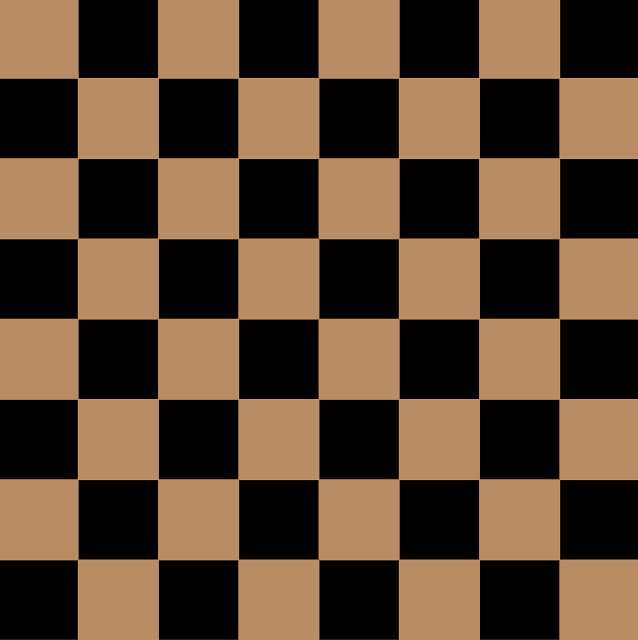
A Shadertoy shader for this pattern:

```glsl
const vec3 DARK = vec3(0.0);
const vec3 TAN = vec3(0.73, 0.55, 0.39);
const vec3 RIM = vec3(0.80, 0.60, 0.42);
const vec2 CENTER = vec2(0.5, 0.5013); // grid crossing, as a share of the canvas
const float CELL = 0.1254;             // square side, as a share of the height
const float GROW = 0.005;              // tan overlap onto dark, in cells
const float RIM_WIDTH = 0.010;         // pale border of tan squares, in cells

// Signed distance to the checker edges, negative inside tan squares
float checkerDistance(vec2 p) {
    vec2 id = floor(p);
    vec2 fromMiddle = abs(fract(p) - 0.5);
    float inset = 0.5 - max(fromMiddle.x, fromMiddle.y);
    float isTan = mod(id.x + id.y, 2.0);
    return mix(inset, -inset, isTan);
}

// Antialiased fill of the region where d is negative
float coverage(float d, float pixel) {
    return clamp(0.5 - d / pixel, 0.0, 1.0);
}

void mainImage(out vec4 fragColor, in vec2 fragCoord) {
    float cellSize = CELL * iResolution.y;
    vec2 p = (fragCoord - CENTER * iResolution.xy) / cellSize;
    float pixel = 1.0 / cellSize;

    // Pale-rimmed tan squares over the dark ground
    float d = checkerDistance(p) - GROW;
    vec3 square = mix(RIM, TAN, coverage(d + RIM_WIDTH, pixel));
    vec3 color = mix(DARK, square, coverage(d, pixel));
    fragColor = vec4(color, 1.0);
}
```
